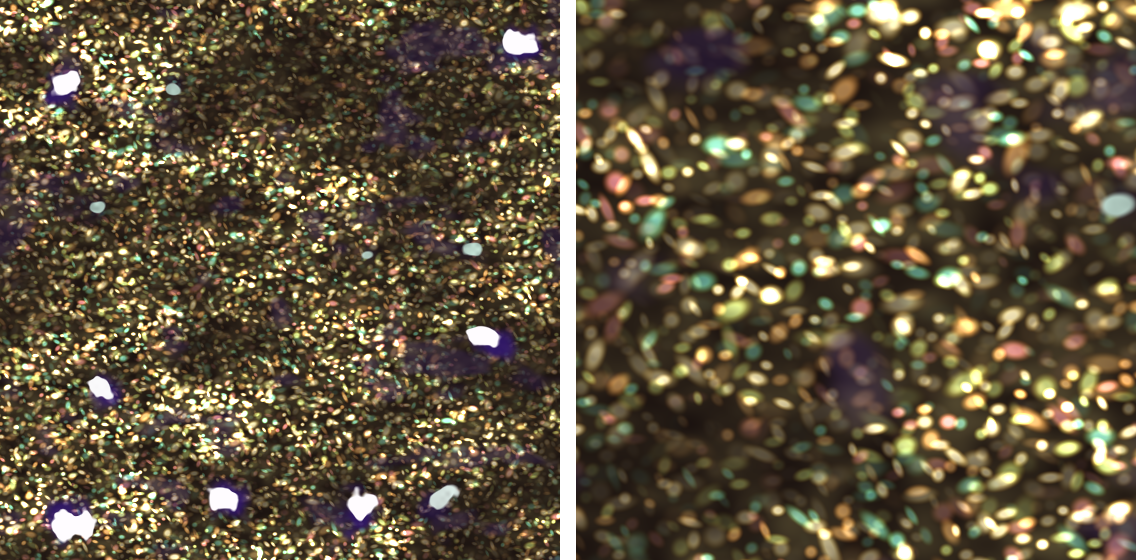
Left: the whole. Right: its middle third, enlarged.
Reproduce this texture procedurally as a WebGL 1 fragment shader.

```glsl
precision highp float;
uniform vec2 u_resolution;

const vec3 MATRIX = vec3(0.105, 0.072, 0.060);
const vec3 SHADOW_VIOLET = vec3(0.14, 0.09, 0.17);
const vec3 HAZE = vec3(0.15, 0.145, 0.085);
const vec3 CREAM = vec3(0.98, 0.95, 0.76);
const vec3 OLIVE = vec3(0.66, 0.77, 0.41);
const vec3 AMBER = vec3(0.90, 0.66, 0.37);
const vec3 ROSE = vec3(0.81, 0.48, 0.51);
const vec3 TEAL = vec3(0.37, 0.78, 0.70);
const vec3 PALE_CRYSTAL = vec3(0.68, 0.78, 0.74);
const vec3 WHITE_CRYSTAL = vec3(1.0, 0.99, 1.0);
const vec3 HALO_VIOLET = vec3(0.17, 0.08, 0.38);

const float GRAIN_CELLS = 50.0;     // cells across, coarsest layer
const float LAYER_SCALE = 1.33;
const float GRAIN_GAIN = 0.70;
const float GRAIN_CONTRAST = 1.9;
const float HIGHLIGHT_BLEACH = 0.35;
const vec2 BAND_FREQ = vec2(5.0, 11.0);
const vec2 PATCH_FREQ = vec2(13.0, 25.0);
const vec2 HAZE_FREQ = vec2(50.0, 70.0);
const float CRYSTAL_CELLS = 4.0;
const float CRYSTAL_CHANCE = 0.70;
const float CRYSTAL_MIN = 0.009;
const float CRYSTAL_MAX = 0.038;

vec3 hash3(vec2 p) {
  vec3 q = fract(p.xyx * vec3(0.1031, 0.1030, 0.0973));
  q += dot(q, q.yxz + 33.33);
  return fract((q.xxy + q.yzz) * q.zyx);
}

float noise(vec2 p) {
  vec2 i = floor(p), f = fract(p);
  f = f * f * (3.0 - 2.0 * f);
  float low = mix(hash3(i).x, hash3(i + vec2(1.0, 0.0)).x, f.x);
  float high = mix(hash3(i + vec2(0.0, 1.0)).x, hash3(i + 1.0).x, f.x);
  return mix(low, high, f.y);
}

float fbm(vec2 p) {
  return 0.55 * noise(p) + 0.30 * noise(p * 2.1 + 17.3) + 0.15 * noise(p * 4.3 + 41.7);
}

vec3 grainColor(float pick) {
  vec3 c = mix(CREAM, OLIVE, step(0.38, pick));
  c = mix(c, AMBER, step(0.57, pick));
  c = mix(c, ROSE, step(0.73, pick));
  return mix(c, TEAL, step(0.85, pick));
}

// Light from one layer of small tilted ellipses with warm rims
vec3 grainLayer(vec2 uv, float cells, float seed) {
  vec2 p = uv * cells + seed;
  vec2 home = floor(p);
  vec3 light = vec3(0.0);
  for (int y = -1; y <= 1; y++) {
    for (int x = -1; x <= 1; x++) {
      vec2 cell = home + vec2(float(x), float(y));
      vec3 place = hash3(cell + seed);
      vec3 look = hash3(cell + seed + 113.7);
      vec2 d = p - cell - place.xy;
      float lean = 2.0 * place.z - 1.0;
      float angle = 1.4 * lean * abs(lean) + 0.08;
      float c = cos(angle), s = sin(angle);
      d = vec2(c * d.x + s * d.y, c * d.y - s * d.x);
      float r = length(d / vec2(mix(0.40, 0.80, look.z * look.z), mix(0.28, 0.43, place.z)));
      vec3 body = 1.0 - smoothstep(vec3(0.35, 0.32, 0.24), vec3(1.12, 1.09, 1.02), vec3(r));
      light += body * grainColor(look.x) * pow(look.y, GRAIN_CONTRAST);
    }
  }
  return light;
}

// Scattered crystals: small pale ones, and large white ones beside a violet halo
vec3 addCrystals(vec3 color, vec2 uv) {
  vec2 home = floor(uv * CRYSTAL_CELLS);
  float ragged = noise(uv * 45.0) - 0.5;
  float fine = noise(uv * 110.0) - 0.5;
  for (int y = -1; y <= 1; y++) {
    for (int x = -1; x <= 1; x++) {
      vec2 cell = home + vec2(float(x), float(y));
      vec3 place = hash3(cell + 71.0);
      vec3 look = hash3(cell + 207.0);
      float present = step(place.z, CRYSTAL_CHANCE);
      float radius = mix(CRYSTAL_MIN, CRYSTAL_MAX, look.x * look.x);
      vec2 d = uv - (cell + mix(vec2(0.15), vec2(0.85), place.xy)) / CRYSTAL_CELLS;
      d.y += d.x * (look.z - 0.5) * 0.6;
      float dist = length(d * vec2(0.9, 1.3)) - radius + radius * (0.9 * ragged + 0.3 * fine);
      vec2 shift = (look.zy - 0.5) * radius * 1.8;
      float haloDist = length(d - shift) - 0.85 * radius + 0.03 * ragged;
      float bright = smoothstep(0.50, 0.70, look.x);
      float halo = 1.0 - smoothstep(-0.010, 0.026, haloDist);
      color = mix(color, HALO_VIOLET * (0.6 + 0.5 * bright), present * halo * mix(0.35, 0.9, bright));
      float body = 1.0 - smoothstep(-0.003, 0.003, dist);
      vec3 tint = mix(PALE_CRYSTAL * (1.0 + 0.3 * fine), WHITE_CRYSTAL, bright);
      color = mix(color, tint, present * body);
    }
  }
  return color;
}

void main() {
  vec2 uv = gl_FragCoord.xy / u_resolution.y;

  // Horizontal bands and patches that brighten or dim the grains
  vec2 bent = uv + vec2(0.0, 0.03 * noise(uv * 4.0) - 0.05 * uv.x);
  float band = smoothstep(0.28, 0.72, fbm(bent * BAND_FREQ));
  float clump = noise(bent * PATCH_FREQ + 9.0);
  float exposure = mix(0.38, 1.70, band) * mix(0.50, 1.55, clump);

  vec3 light = vec3(0.0);
  float cells = GRAIN_CELLS;
  for (int i = 0; i < 3; i++) {
    light += grainLayer(uv, cells, 37.0 * float(i) + 5.0);
    cells *= LAYER_SCALE;
  }

  float violet = smoothstep(0.62, 0.78, fbm(uv * vec2(10.0, 16.0) + 60.0));
  vec3 color = mix(MATRIX, SHADOW_VIOLET, violet);
  color += HAZE * noise(uv * HAZE_FREQ + 23.0) * (0.4 + 0.6 * exposure);
  color += light * exposure * GRAIN_GAIN * (1.0 - 0.4 * violet);
  color += HIGHLIGHT_BLEACH * max(color.g - 0.55, 0.0);
  color = addCrystals(color, uv);
  gl_FragColor = vec4(clamp(color, 0.0, 1.0), 1.0);
}
```
